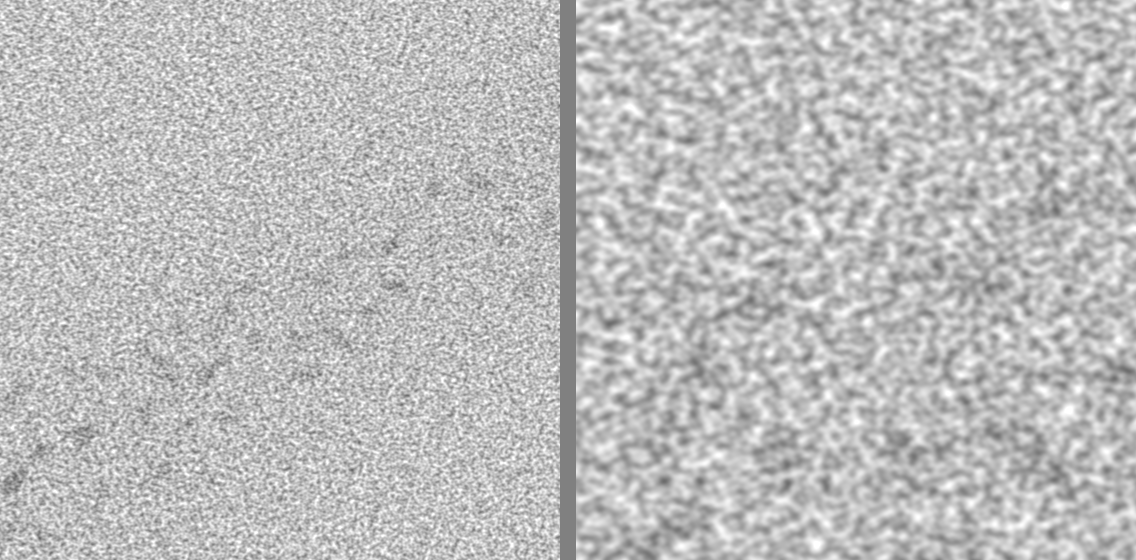
Left, the full canvas; right, a detail of the centre.
A three.js fragment shader for this texture:

```glsl
#define BASE_GRAY 0.76
#define GRAIN_SCALE 104.0
#define FINE_SCALE 163.0
#define MOTTLE_SCALE 34.0
#define STAIN_SCALE 21.0
#define GRAIN_GAIN 0.31
#define FINE_GAIN 0.27
#define MOTTLE_GAIN 0.08
#define STAIN_GAIN 0.13
#define GRAIN_STRETCH vec2(0.9, 1.1)

varying vec2 vUv;

// Unit gradient at a lattice point
vec2 latticeGradient(vec2 cell) {
  vec3 h = fract(cell.xyx * vec3(0.1031, 0.1030, 0.0973));
  h += dot(h, h.yzx + 33.33);
  float angle = 6.28318 * fract((h.x + h.y) * h.z);
  return vec2(cos(angle), sin(angle));
}

float gradientNoise(vec2 p) {
  vec2 cell = floor(p);
  vec2 f = p - cell;
  vec2 blend = f * f * f * (f * (f * 6.0 - 15.0) + 10.0);
  vec2 right = vec2(1.0, 0.0);
  vec2 up = vec2(0.0, 1.0);
  float a = dot(latticeGradient(cell), f);
  float b = dot(latticeGradient(cell + right), f - right);
  float c = dot(latticeGradient(cell + up), f - up);
  float d = dot(latticeGradient(cell + 1.0), f - 1.0);
  return mix(mix(a, b, blend.x), mix(c, d, blend.x), blend.y);
}

vec2 rotate(vec2 p, float angle) {
  float c = cos(angle);
  float s = sin(angle);
  return vec2(c * p.x - s * p.y, s * p.x + c * p.y);
}

// Sparse dark stains along a broad rising diagonal
float stains(vec2 uv) {
  float offset = (uv.y - 0.12 - 0.58 * uv.x) / 0.22;
  float band = exp(-offset * offset);
  float blotch = gradientNoise(rotate(uv, 0.7) * STAIN_SCALE + 71.0);
  return band * (0.15 + smoothstep(0.14, 0.5, blotch));
}

void main() {
  // Grain tightens gently toward the upper right
  vec2 p = (vUv + 0.07 * vUv * vUv) * GRAIN_STRETCH;

  // Rotated layers hide the noise lattice
  float grain = gradientNoise(rotate(p, 0.35) * GRAIN_SCALE + 17.0);
  float fine = gradientNoise(rotate(p, -0.5) * FINE_SCALE + 243.0);
  float mottle = gradientNoise(rotate(p, 1.1) * MOTTLE_SCALE + 119.0);

  float gray = BASE_GRAY + GRAIN_GAIN * grain + FINE_GAIN * fine
    + MOTTLE_GAIN * mottle - STAIN_GAIN * stains(vUv);
  gl_FragColor = vec4(vec3(clamp(gray, 0.0, 1.0)), 1.0);
}
```
